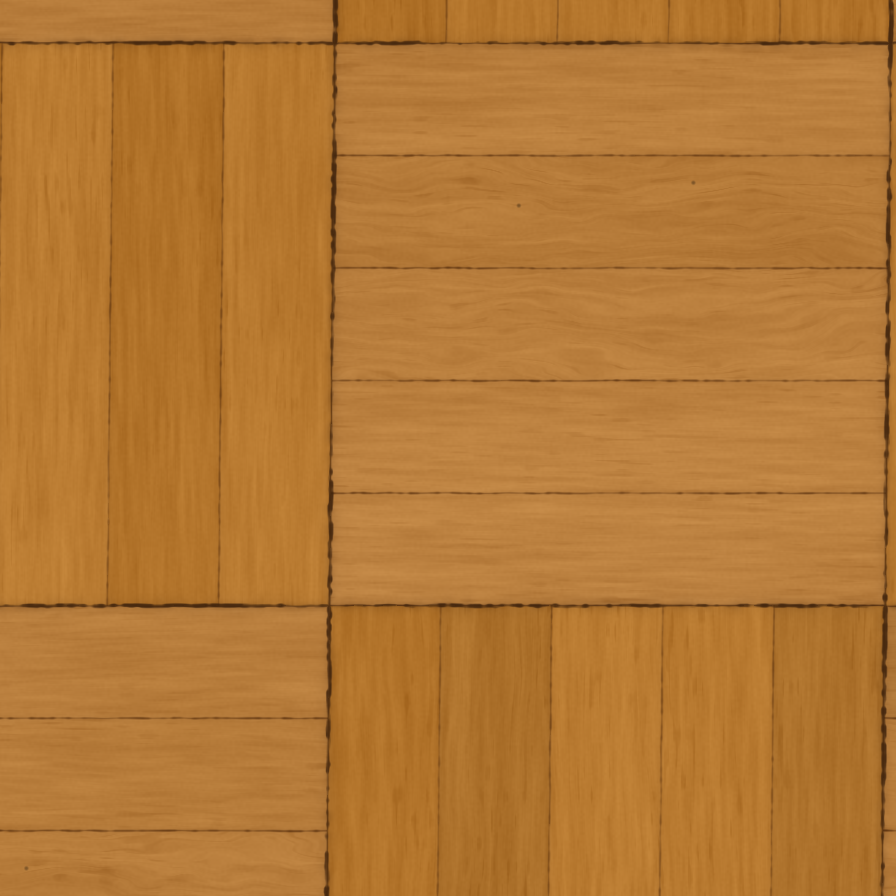
Write a WebGL 2 fragment shader that draws this texture.

```glsl
#version 300 es
precision highp float;

uniform vec2 u_resolution;
out vec4 fragColor;

float hash(vec2 p) {
    vec3 q = fract(p.xyx * 0.1031);
    q += dot(q, q.yzx + 33.33);
    return fract((q.x + q.y) * q.z);
}

float noise(vec2 p) {
    vec2 i = floor(p), f = fract(p);
    f = f * f * (3.0 - 2.0 * f);
    return mix(mix(hash(i), hash(i + vec2(1, 0)), f.x),
               mix(hash(i + vec2(0, 1)), hash(i + vec2(1, 1)), f.x), f.y);
}

float fbm(vec2 p) {
    float sum = 0.0, amp = 0.5;
    for (int i = 0; i < 4; i++) {
        sum += amp * noise(p);
        p = p * 2.03 + 17.0;
        amp *= 0.5;
    }
    return sum;
}

// Coverage of a line with the given half width, softened by about one pixel
float line(float d, float halfWidth) {
    float soft = 0.7 / u_resolution.y + 0.0005;
    return 1.0 - smoothstep(halfWidth - soft, halfWidth + soft, d);
}

// Brightness offset of the grain; g.x runs along the plank, g.y across it
float woodGrain(vec2 g, float figure) {
    float bend = fbm(g * vec2(5.0, 14.0)) - 0.47;
    vec2 w = g + vec2(0.0, bend * mix(0.006, 0.09, figure));
    float fibres = fbm(w * vec2(14.0, 170.0)) - 0.47;
    float bands = noise(w * vec2(2.5, 40.0)) - 0.5;
    float pores = smoothstep(0.68, 0.95, noise(w * vec2(38.0, 300.0)));
    return 0.085 * fibres + 0.024 * bands - 0.045 * pores * noise(g * vec2(6.0, 25.0) + 40.0);
}

void main() {
    vec2 uv = gl_FragCoord.xy / u_resolution.y;

    // Slightly skewed tiles with faintly uneven edges
    vec2 p = uv - vec2(0.371 + 0.01 * (uv.y - 0.64), 0.324);
    p += 0.0009 * (vec2(noise(uv.yx * vec2(60.0, 3.0)), noise(uv * vec2(60.0, 3.0) + 9.0)) - 0.5);
    vec2 tileSize = vec2(0.62, 0.628);
    vec2 tile = floor(p / tileSize);
    vec2 local = fract(p / tileSize);
    bool upright = mod(tile.x + tile.y, 2.0) > 0.5;

    // Five planks per tile, turned a quarter in every other tile
    float across = 5.0 * (upright ? local.x : local.y);
    float plank = floor(across);
    vec2 seed = tile * 7.0 + vec2(plank * 3.0 + 31.0, plank + 57.0);
    float tone = hash(seed);
    float figure = smoothstep(0.25, 0.8, hash(seed + 11.3)) * (upright ? 0.15 : 1.0);
    vec2 g = (upright ? uv.yx : uv) + vec2(hash(seed + 3.7), hash(seed + 8.1)) * 20.0;
    g.y += g.x * 0.03 * (hash(seed + 5.9) - 0.5);

    // Plank colour: golden when upright, paler tan when lying
    vec3 wood = upright ? mix(vec3(0.68, 0.435, 0.15), vec3(0.74, 0.495, 0.205), tone)
                        : mix(vec3(0.695, 0.465, 0.21), vec3(0.735, 0.505, 0.25), tone);
    wood *= 1.0 - 0.05 * step(0.86, hash(seed + 21.7));
    wood += woodGrain(g, figure) * vec3(1.0, 1.0, 0.85);
    wood += 0.025 * (fbm(uv * 5.0) - 0.47);
    wood += 0.014 * (noise(uv * 330.0) - 0.5);

    // Very rare soft pits
    vec2 pitCell = floor(uv * 11.0);
    vec2 pitCentre = 0.2 + 0.6 * vec2(hash(pitCell + 2.3), hash(pitCell + 6.1));
    float pitDistance = length(fract(uv * 11.0) - pitCentre) / 11.0;
    wood *= 1.0 - 0.3 * step(0.96, hash(pitCell + 71.0)) * (1.0 - smoothstep(0.0005, 0.0035, pitDistance));

    // Hairline joints between planks, broken into short dashes
    float jointDistance = min(fract(across), 1.0 - fract(across)) * 0.125;
    float along = upright ? uv.y : uv.x;
    float jointId = floor(across + 0.5) + 13.0 * tile.x + 29.0 * tile.y;
    float dash = noise(vec2(along * 170.0, jointId * 4.0));
    float stretch = noise(vec2(along * 9.0, jointId * 4.0 + 2.0));
    float joint = line(jointDistance, 0.0005 + 0.0007 * dash);
    joint *= (upright ? 0.5 : 0.7) * (0.3 + 0.45 * stretch + 0.5 * dash);

    // Crumbled seams around each tile, dark only in patches
    vec2 edge = min(local, 1.0 - local) * tileSize;
    vec2 crumb = vec2(noise(uv * vec2(200.0, 150.0)), noise(uv * vec2(150.0, 200.0) + 50.0));
    vec2 patches = vec2(noise(vec2(uv.y * 16.0, 3.0 + floor(p.x / tileSize.x + 0.5))),
                        noise(vec2(uv.x * 16.0, 8.0 + floor(p.y / tileSize.y + 0.5))));
    vec2 wear = smoothstep(0.2, 0.8, 0.55 * crumb + 0.45 * patches);
    float seam = max(line(edge.x, 0.0007 + 0.0022 * wear.x) * (0.4 + 0.5 * wear.x),
                     line(edge.y, 0.0005 + 0.0018 * wear.y) * (0.35 + 0.55 * wear.y));

    // Grime gathered beside the gaps
    float grime = 0.17 * exp(-min(edge.x, edge.y) / 0.005) * (0.3 + noise(uv * 90.0))
                + 0.05 * exp(-jointDistance / 0.003);
    vec3 color = wood * (1.0 - grime * vec3(0.9, 1.0, 1.1));
    color = mix(color, vec3(0.34, 0.18, 0.05), clamp(joint, 0.0, 1.0));
    color = mix(color, vec3(0.25, 0.14, 0.05), seam);
    fragColor = vec4(clamp(color, 0.0, 1.0), 1.0);
}
```
